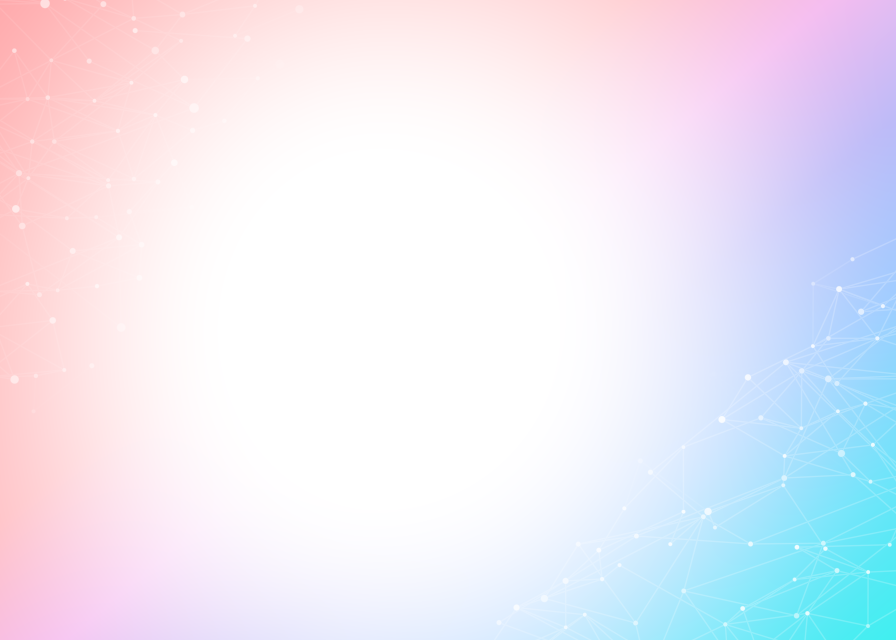
Reproduce this background procedurally as a WebGL 2 fragment shader.

```glsl
#version 300 es
precision highp float;
// Pastel diagonal gradient with a white central glow and two corner node networks.
uniform vec2 u_resolution;
out vec4 fragColor;

const vec3 WHITE = vec3(1.0);
const int STOPS = 9;
const vec3 RAMP[STOPS] = vec3[STOPS](
    vec3(1.00, 0.66, 0.67), vec3(1.00, 0.69, 0.69), vec3(1.00, 0.71, 0.71),
    vec3(1.00, 0.73, 0.75), vec3(0.96, 0.74, 0.94), vec3(0.74, 0.73, 0.97),
    vec3(0.61, 0.79, 1.00), vec3(0.42, 0.89, 0.98), vec3(0.25, 0.94, 0.94));

// Sine-free hashes
float hash12(vec2 p) {
    vec3 q = fract(vec3(p.xyx) * 0.1031);
    q += dot(q, q.yzx + 33.33);
    return fract((q.x + q.y) * q.z);
}

vec2 hash22(vec2 p) {
    return vec2(hash12(p), hash12(p + 57.3));
}

// Evenly spaced colour stops along t
vec3 rampColor(float t) {
    float s = clamp(t, 0.0, 0.999) * float(STOPS - 1);
    int i = int(s);
    return mix(RAMP[i], RAMP[i + 1], fract(s));
}

// Glow falloff: distance from the centre, stretched on the left side
float glowTint(vec2 p, vec2 center, float leftStretch) {
    vec2 d = p - center;
    d.x *= d.x < 0.0 ? leftStretch : 1.0;
    return smoothstep(0.25, 0.90, length(d));
}

float segmentDistance(vec2 p, vec2 a, vec2 b) {
    vec2 ab = b - a;
    float h = clamp(dot(p - a, ab) / dot(ab, ab), 0.0, 1.0);
    return length(p - a - ab * h);
}

// Strength of the network: faint at the upper left, bright at the lower right
float regionStrength(vec2 p) {
    float upperLeft = smoothstep(0.03, 0.09, dot(p, vec2(-0.878, 0.478))) * smoothstep(0.33, 0.40, p.y);
    float lowerRight = smoothstep(0.51, 0.55, dot(p, vec2(0.72, -0.69)));
    return 0.6 * upperLeft + 0.9 * lowerRight;
}

vec2 nodePosition(vec2 cell, float size, float seed) {
    return (cell + 0.12 + 0.76 * hash22(cell + seed)) * size;
}

float nodeStrength(vec2 cell, vec2 node, float seed) {
    return step(0.2, hash12(cell + seed + 11.7)) * regionStrength(node);
}

// Jittered grid of dots joined by thin links; returns white coverage
float network(vec2 p, float size, float dotRadius, float seed, float pixel) {
    vec2 home = floor(p / size);
    float dots = 0.0;
    float links = 0.0;
    for (int y = -1; y <= 1; y++)
    for (int x = -2; x <= 1; x++) {
        vec2 cellA = home + vec2(x, y);
        vec2 a = nodePosition(cellA, size, seed);
        float strengthA = nodeStrength(cellA, a, seed);
        if (strengthA < 0.01) continue;

        // Dot with varied radius and opacity
        float variety = hash12(cellA + seed + 23.1);
        float radius = dotRadius * mix(0.8, 1.7, variety * variety * variety);
        float disc = 1.0 - smoothstep(radius - pixel * 0.8, radius + pixel * 0.8, length(p - a));
        dots = max(dots, disc * strengthA * mix(0.6, 1.0, hash12(cellA + seed + 5.9)));

        // Links to the cells ahead
        for (int v = -1; v <= 1; v++)
        for (int u = 0; u <= 2; u++) {
            if (u == 0 && v <= 0) continue;
            vec2 cellB = cellA + vec2(u, v);
            vec2 b = nodePosition(cellB, size, seed);
            float linked = step(0.5, hash12(cellA * 1.7 + cellB * 2.3 + seed));
            float strength = strengthA * nodeStrength(cellB, b, seed) * linked;
            float line = 1.0 - smoothstep(0.0, 0.0006 + pixel, segmentDistance(p, a, b));
            links = max(links, line * strength);
        }
    }
    return max(dots, 0.26 * links);
}

void main() {
    vec2 uv = gl_FragCoord.xy / u_resolution;
    vec2 p = gl_FragCoord.xy / u_resolution.y;
    float pixel = 1.0 / u_resolution.y;

    // Diagonal colour sweep from the upper left to the lower right
    vec3 color = rampColor(0.54 * uv.x + 0.46 * (1.0 - uv.y));

    // White central glow
    color = mix(WHITE, color, glowTint(p, vec2(0.593, 0.485), 1.12));

    // Fine and coarse networks
    float fine = network(p, 0.064, 0.0038, 3.0, pixel);
    float coarse = network(p, 0.115, 0.0048, 41.0, pixel);
    color = mix(color, WHITE, max(fine, coarse));

    fragColor = vec4(color, 1.0);
}
```
